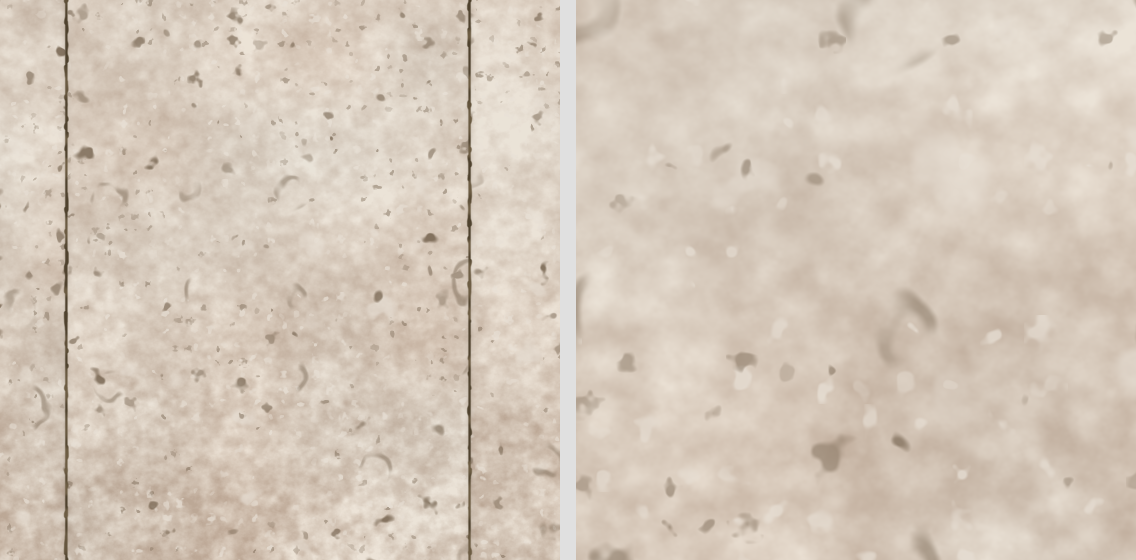
Left, the full canvas; right, a detail of the centre.
Write a Shadertoy shader that draws this texture.

```glsl
const float SLAB_WIDTH = 0.72;
const float FIRST_JOINT = 0.1185;
const float JOINT_HALF_WIDTH = 0.0021;
const float JOINT_CHIPPING = 0.0022;
const float CLOUD_AMOUNT = 0.75;
const float PATCH_AMOUNT = 0.65;
const float GRAIN_AMOUNT = 0.95;
const vec3 PALE_STONE = vec3(0.905, 0.868, 0.820);
const vec3 WARM_STONE = vec3(0.735, 0.658, 0.590);
const vec3 PIT_COLOR = vec3(0.46, 0.39, 0.31);
const vec3 FLECK_COLOR = vec3(0.91, 0.88, 0.84);
const vec3 JOINT_COLOR = vec3(0.31, 0.26, 0.18);
const vec3 JOINT_DUST = vec3(0.49, 0.42, 0.31);

float hash(vec2 p) {
    vec3 q = fract(vec3(p.xyx) * 0.1031);
    q += dot(q, q.yzx + 33.33);
    return fract((q.x + q.y) * q.z);
}

float noise(vec2 p) {
    vec2 i = floor(p), f = fract(p);
    f = f * f * (3.0 - 2.0 * f);
    return mix(mix(hash(i), hash(i + vec2(1, 0)), f.x),
               mix(hash(i + vec2(0, 1)), hash(i + vec2(1, 1)), f.x), f.y);
}

float fbm(vec2 p) {
    float sum = 0.0, gain = 0.5;
    for (int i = 0; i < 4; i++) {
        sum += gain * noise(p);
        p = mat2(1.6, 1.2, -1.2, 1.6) * p + 17.3;
        gain *= 0.5;
    }
    return sum / 0.9375;
}

// Irregular blots, at most one per grid cell
float blots(vec2 p, float cells, float radius, float density, float seed) {
    vec2 g = p * cells;
    vec2 id = floor(g) + seed;
    vec2 center = 0.3 + 0.4 * vec2(hash(id), hash(id + 41.7));
    vec2 d = fract(g) - center;
    float angle = 6.2832 * hash(id + 9.1);
    d = mat2(cos(angle), sin(angle), -sin(angle), cos(angle)) * d;
    d.y *= 1.0 + hash(id + 5.3);
    float r = radius * (0.5 + 0.7 * hash(id + 23.9));
    float ragged = length(d) + 1.4 * r * (noise(g * 1.5 / radius + seed) - 0.5);
    float strength = step(hash(id + 71.3), density) * (0.4 + 0.6 * hash(id + 88.1));
    return strength * (1.0 - smoothstep(0.35 * r, 1.15 * r, ragged));
}

// Broken outlines of shell fragments
float shells(vec2 p, float cells, float density, float seed) {
    vec2 g = p * cells;
    vec2 id = floor(g) + seed;
    vec2 d = fract(g) - 0.4 - 0.2 * vec2(hash(id), hash(id + 13.7));
    d.x *= 1.0 + 0.5 * hash(id + 3.9);
    float r = 0.10 + 0.14 * hash(id + 31.1);
    float wobble = 0.08 * (noise(g * 9.0) - 0.5);
    float ring = 1.0 - smoothstep(0.008, 0.05, abs(length(d) + wobble - r));
    float gaps = smoothstep(0.45, 0.75, noise(g * 6.0 + seed));
    return ring * gaps * step(hash(id + 61.0), density);
}

vec3 stone(vec2 p, float height) {
    // Clouds, patches and fine grain
    float cloud = fbm(p * 3.0 + 4.0) - 0.5;
    float patches = fbm(p * vec2(13.0, 15.0) + 31.0) - 0.5;
    float grain = fbm(p * vec2(52.0, 58.0) + 7.0) - 0.5;
    float rough = 0.75 + 0.5 * smoothstep(0.7, 0.0, height);
    float tone = 0.64 + 0.22 * (height - 0.5) + CLOUD_AMOUNT * cloud
               + PATCH_AMOUNT * patches + GRAIN_AMOUNT * rough * grain;
    vec3 color = mix(WARM_STONE, PALE_STONE, clamp(tone, 0.0, 1.1));
    color += vec3(0.008, 0.0, -0.004) * (noise(p * 6.0 + 50.0) - 0.5) * 2.0;

    // Pale inclusions
    float flecks = blots(p, 9.0, 0.22, 0.30, 11.0) * 0.6;
    flecks = max(flecks, blots(p, 38.0, 0.30, 0.30, 25.0) * 0.75);
    color = mix(color, FLECK_COLOR, flecks);

    // Pits gather in loose clusters
    float cluster = smoothstep(0.35, 0.7, noise(p * 5.0 + 80.0));
    float pits = blots(p, 8.0, 0.13, 0.32, 47.0) * 0.9;
    pits = max(pits, blots(p + 0.037, 17.0, 0.20, 0.10 + 0.22 * cluster, 59.0) * 0.75);
    pits = max(pits, blots(p + 0.011, 42.0, 0.27, 0.06 + 0.22 * cluster, 73.0) * 0.5);
    pits = max(pits, shells(p, 6.0, 0.35, 19.0) * 0.45);
    return mix(color, PIT_COLOR, pits);
}

void mainImage(out vec4 fragColor, in vec2 fragCoord) {
    vec2 uv = fragCoord / iResolution.xy;
    float pixel = 1.0 / iResolution.x;

    // Each slab shows its own piece of stone
    float column = (uv.x - FIRST_JOINT) / SLAB_WIDTH;
    float slab = floor(column);
    vec3 color = stone(uv + vec2(3.7, 5.3) * (slab + 2.0), uv.y);

    // Vertical joints with chipped edges and dusty gaps
    float joint = floor(column + 0.5);
    float x = (column - joint) * SLAB_WIDTH;
    float side = x < 0.0 ? 0.0 : 19.0;
    float chip = smoothstep(0.62, 0.95, noise(vec2(joint * 7.0 + side, uv.y * 75.0)));
    float halfWidth = JOINT_HALF_WIDTH + JOINT_CHIPPING * chip;
    float gap = 1.0 - smoothstep(halfWidth - pixel, halfWidth + pixel, abs(x));
    float dust = smoothstep(0.35, 0.85, noise(vec2(joint * 5.0 + 3.0, uv.y * 48.0)));
    color *= 1.0 - 0.10 * exp(-abs(x) / 0.004);
    color = mix(color, mix(JOINT_COLOR, JOINT_DUST, 0.65 * dust), gap);

    fragColor = vec4(color, 1.0);
}
```
